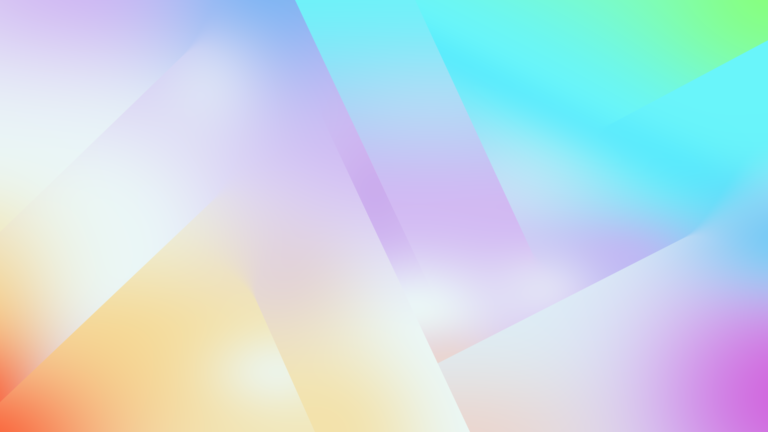
Give the GLSL for this background, as a WebGL 1 fragment shader.

```glsl
precision highp float;
// Pastel background of overlapping translucent panels with slanted edges.
// Each panel is a colour field of ramps and soft elliptical glows; half-plane
// masks join the panels, and their blur grows where an edge dissolves.
uniform vec2 u_resolution;

#define LAVENDER vec3(0.82, 0.72, 0.95)
#define WHITE    vec3(0.92, 0.97, 0.97)
#define CREAM    vec3(0.945, 0.91, 0.74)
#define GOLD     vec3(0.96, 0.86, 0.60)
#define CORAL    vec3(0.98, 0.38, 0.22)
#define PEACH    vec3(0.92, 0.84, 0.81)
#define SKY      vec3(0.48, 0.70, 0.95)
#define AQUA     vec3(0.41, 0.96, 0.98)
#define MINT     vec3(0.49, 0.99, 0.76)
#define GREEN    vec3(0.53, 1.00, 0.50)
#define MAGENTA  vec3(0.82, 0.40, 0.87)
#define EDGE_PIXELS 0.9

// Blend a colour in around a centre, with Gaussian falloff
vec3 tint(vec3 base, vec3 color, vec2 p, vec2 center, vec2 radius) {
  vec2 d = (p - center) / radius;
  return mix(base, color, exp(-dot(d, d)));
}

// Smooth half-plane: 1 on the left of the line running from a to b
float leftOf(vec2 p, vec2 a, vec2 b, float blur) {
  vec2 d = normalize(b - a);
  float dist = d.x * (p.y - a.y) - d.y * (p.x - a.x);
  float w = EDGE_PIXELS / u_resolution.y + blur;
  return smoothstep(-w, w, dist);
}

// Pale diagonal band that turns lavender and blue towards the top
vec3 bandPanel(vec2 p) {
  vec3 c = tint(LAVENDER, SKY, p, vec2(0.64, 1.05), vec2(0.25, 0.25));
  c = tint(c, WHITE, p, vec2(0.18, 0.48), vec2(0.42, 0.36));
  c = tint(c, WHITE, p, vec2(0.24, 0.40), vec2(0.22, 0.20));
  c = tint(c, GOLD, p, vec2(-0.06, 0.26), vec2(0.19, 0.26));
  c = tint(c, CORAL, p, vec2(-0.06, 0.05), vec2(0.15, 0.17));
  vec3 halo = mix(c, WHITE, 0.5);
  return tint(c, halo, p, vec2(0.48, 0.80), vec2(0.13));
}

// Upper left corner
vec3 cornerPanel(vec2 p) {
  vec3 c = tint(WHITE, LAVENDER, p, vec2(0.22, 1.05), vec2(0.50, 0.22));
  c = tint(c, SKY, p, vec2(0.64, 1.05), vec2(0.25, 0.25));
  return tint(c, CREAM, p, vec2(-0.06, 0.42), vec2(0.18, 0.14));
}

// Warm lower left panel, with a paler slab on its right
vec3 warmPanel(vec2 p) {
  vec3 c = tint(CREAM, GOLD, p, vec2(0.26, 0.18), vec2(0.30, 0.26));
  c = tint(c, CORAL, p, vec2(-0.06, -0.04), vec2(0.28, 0.19));
  vec3 halo = mix(c, WHITE, 0.75);
  c = tint(c, halo, p, vec2(0.64, 0.14), vec2(0.14, 0.09));
  vec3 slab = mix(CREAM, WHITE, smoothstep(0.70, 1.10, p.x + 0.5 * p.y));
  vec3 dusk = mix(CREAM, LAVENDER, 0.35);
  slab = tint(slab, dusk, p, vec2(0.64, 0.36), vec2(0.18, 0.18));
  slab = tint(slab, mix(CREAM, GOLD, 0.5), p, vec2(0.74, 0.0), vec2(0.20, 0.16));
  float blur = 0.10 * smoothstep(0.30, 0.46, p.y);
  float slabMask = leftOf(p, vec2(0.729, 0.0), vec2(0.567, 0.363), blur);
  return mix(slab, c, slabMask);
}

// Central strip, cyan at the top and pale at the foot
vec3 stripPanel(vec2 p) {
  vec3 c = mix(LAVENDER, AQUA, 0.95 * smoothstep(0.50, 1.04, p.y));
  vec3 haze = mix(c, WHITE, 0.2);
  c = tint(c, haze, p, vec2(1.00, 0.76), vec2(0.25, 0.14));
  c = tint(c, WHITE, p, vec2(0.96, 0.28), vec2(0.22, 0.13));
  return tint(c, PEACH, p, vec2(1.04, 0.15), vec2(0.16, 0.08));
}

// Upper right panel; its ramps follow a falling diagonal
vec3 aquaPanel(vec2 p) {
  float s = p.y + 0.5 * (p.x - 1.0);
  vec3 c = mix(LAVENDER, AQUA, smoothstep(0.44, 0.94, s));
  vec3 haze = mix(c, WHITE, 0.4);
  c = tint(c, haze, p, vec2(1.20, 0.57), vec2(0.22, 0.16));
  c = tint(c, mix(LAVENDER, SKY, 0.15), p, vec2(1.46, 0.40), vec2(0.22, 0.09));
  float ridge = (s - 0.90) / 0.08;
  c = mix(c, vec3(0.28, 0.89, 1.0), 0.5 * exp(-ridge * ridge));
  vec3 leaf = mix(AQUA, MINT, smoothstep(0.93, 1.32, s));
  leaf = tint(leaf, GREEN, p, vec2(1.80, 1.03), vec2(0.24, 0.20));
  float blur = 0.06 * (1.0 - smoothstep(1.32, 1.42, p.x));
  float leafMask = leftOf(p, vec2(1.366, 0.6875), vec2(1.778, 0.907), blur);
  return mix(c, leaf, leafMask * smoothstep(0.86, 1.0, s));
}

// Lower right panel, pale blue with a magenta corner
vec3 rosePanel(vec2 p) {
  vec3 c = mix(WHITE, SKY, 0.12);
  c = tint(c, PEACH, p, vec2(1.06, -0.03), vec2(0.38, 0.18));
  c = tint(c, LAVENDER, p, vec2(1.73, 0.08), vec2(0.29, 0.30));
  return tint(c, MAGENTA, p, vec2(1.84, 0.08), vec2(0.26, 0.24));
}

void main() {
  vec2 p = gl_FragCoord.xy / u_resolution.y;

  // Left side
  vec3 left = bandPanel(p);
  float blur = 0.10 * smoothstep(0.42, 0.58, p.x);
  float corner = leftOf(p, vec2(0.0, 0.463), vec2(0.509, 0.954), blur);
  left = mix(left, cornerPanel(p), corner);
  blur = 0.10 * smoothstep(0.48, 0.64, p.x);
  float warm = 1.0 - leftOf(p, vec2(0.0, 0.069), vec2(0.579, 0.618), blur);
  left = mix(left, warmPanel(p), warm * (1.0 - smoothstep(0.22, 0.68, p.y)));

  // Right side
  vec3 right = stripPanel(p);
  blur = 0.10 * (1.0 - smoothstep(0.32, 0.42, p.y));
  float aqua = 1.0 - leftOf(p, vec2(1.424, 0.0), vec2(0.961, 1.0), blur);
  right = mix(right, aquaPanel(p), aqua);
  right = tint(right, mix(right, WHITE, 0.6), p, vec2(1.26, 0.33), vec2(0.12, 0.09));
  blur = 0.12 * smoothstep(1.58, 1.76, p.x);
  float rose = 1.0 - leftOf(p, vec2(1.019, 0.162), vec2(1.655, 0.486), blur);
  right = mix(right, rosePanel(p), rose);
  right = tint(right, mix(SKY, AQUA, 0.35), p, vec2(1.84, 0.45), vec2(0.24, 0.13));

  // Two parallel seams, one fading into the other at mid height
  float upperSeam = leftOf(p, vec2(1.153, 0.0), vec2(0.683, 1.0), 0.0);
  float lowerSeam = leftOf(p, vec2(1.088, 0.0), vec2(0.618, 1.0), 0.0);
  float seam = mix(lowerSeam, upperSeam, smoothstep(0.44, 0.64, p.y));
  vec3 color = mix(right, left, seam);

  // Deeper lavender in the sliver between the seams
  vec3 sliver = mix(color, LAVENDER * vec3(0.97, 0.94, 0.98), upperSeam - lowerSeam);
  color = tint(color, sliver, p, vec2(0.87, 0.56), vec2(0.12, 0.13));
  gl_FragColor = vec4(color, 1.0);
}
```
